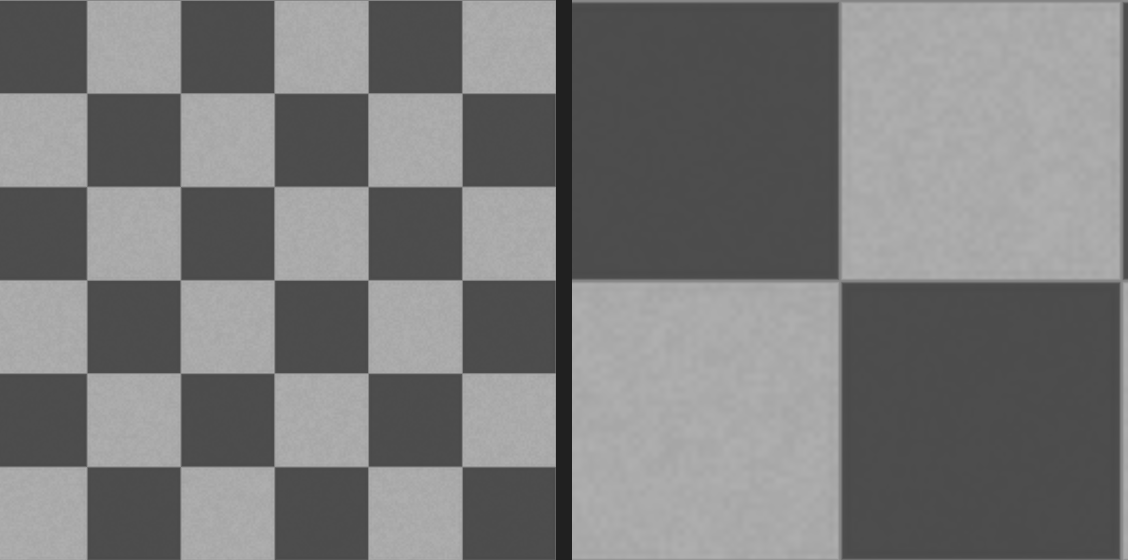
Left, the full canvas; right, a detail of the centre.
Write a WebGL 1 fragment shader that draws this pattern.

```glsl
precision highp float;

uniform vec2 u_resolution;

const vec2 TILE_SIZE = vec2(0.1675, 0.16667);
const vec2 GRID_ORIGIN = vec2(0.1556, -0.0006);
const float LIGHT_GRAY = 0.668;
const float DARK_GRAY = 0.300;
const float SEAM_GRAY = 0.53;
const float SEAM_HALF_WIDTH = 0.0009;
const float EDGE_BLUR = 0.0012;

float hash(vec2 p) {
  vec3 q = fract(vec3(p.xyx) * 0.1031);
  q += dot(q, q.yzx + 33.33);
  return fract((q.x + q.y) * q.z);
}

float valueNoise(vec2 p) {
  vec2 cell = floor(p);
  vec2 f = fract(p);
  f = f * f * (3.0 - 2.0 * f);
  float low = mix(hash(cell), hash(cell + vec2(1.0, 0.0)), f.x);
  float high = mix(hash(cell + vec2(0.0, 1.0)), hash(cell + vec2(1.0)), f.x);
  return mix(low, high, f.y);
}

// Fine mottling centered on zero
float grain(vec2 p) {
  float fine = valueNoise(p * 260.0) - 0.5;
  float medium = valueNoise(p * 95.0 + 17.0) - 0.5;
  return 0.65 * fine + 0.35 * medium;
}

// Distance from the nearest grid line on each axis
vec2 lineDistance(vec2 grid, vec2 size) {
  return (0.5 - abs(fract(grid) - 0.5)) * size;
}

// Smooth checkerboard: 0 on dark tiles, 1 on light tiles
float checker(vec2 grid, vec2 edge, float blur) {
  vec2 side = 1.0 - 2.0 * mod(floor(grid), 2.0);
  vec2 wave = side * smoothstep(-blur, blur, edge) * 2.0 - side;
  return 0.5 - 0.5 * wave.x * wave.y;
}

void main() {
  vec2 p = gl_FragCoord.xy / u_resolution.y;
  float pixel = 1.0 / u_resolution.y;
  float blur = max(EDGE_BLUR, 0.6 * pixel);

  vec2 grid = (p - GRID_ORIGIN) / TILE_SIZE;
  vec2 edge = lineDistance(grid, TILE_SIZE);
  float nearest = min(edge.x, edge.y);
  float lightness = checker(grid, edge, blur);

  // Speckled light tiles and nearly flat dark tiles
  float speckle = grain(p);
  float lightTile = LIGHT_GRAY + 0.045 * speckle;
  float darkTile = DARK_GRAY + 0.004 * speckle;

  // Faint inset rim inside each tile
  float rim = 1.0 - smoothstep(0.0, 0.0025, abs(nearest - 0.005));
  lightTile -= 0.010 * rim;
  darkTile -= 0.008 * rim;
  float gray = mix(darkTile, lightTile, lightness);

  // Thin seams between tiles
  float seam = 1.0 - smoothstep(SEAM_HALF_WIDTH - blur, SEAM_HALF_WIDTH + blur, nearest);
  gray = mix(gray, SEAM_GRAY, seam);

  gl_FragColor = vec4(vec3(gray), 1.0);
}
```
